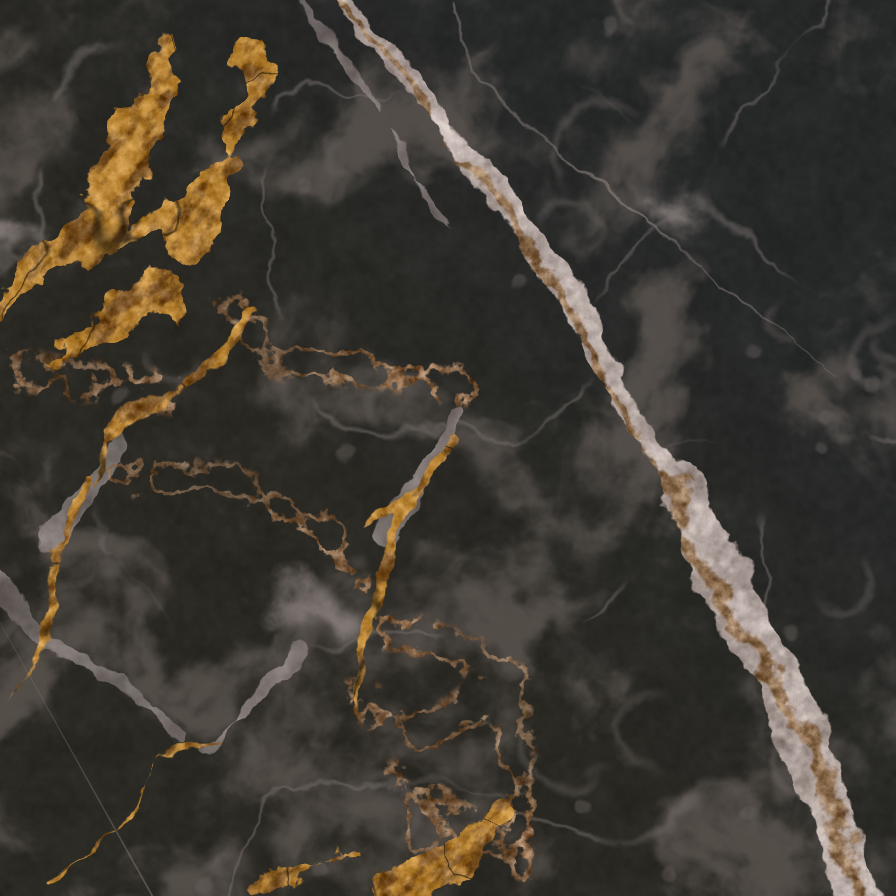
This texture is drawn by a WebGL 2 fragment shader. Its source:

```glsl
#version 300 es
precision highp float;
// Polished black marble: cloudy dark stone with hairline cracks and faint fossils,
// a pale diagonal vein, ragged gold leaves, gold threads and curly copper lace.
// Tapered strokes set the layout; fractal noise warps and frays every edge.
uniform vec2 u_resolution;
out vec4 fragColor;

float hash(vec2 p) {
  vec3 h = fract(p.xyx * .1031);
  h += dot(h, h.yzx + 33.33);
  return fract((h.x + h.y) * h.z);
}
float noise(vec2 p) {
  vec2 i = floor(p), f = fract(p), e = vec2(1, 0);
  f = f * f * (3. - 2. * f);
  return mix(mix(hash(i), hash(i + e), f.x), mix(hash(i + e.yx), hash(i + e.xx), f.x), f.y);
}
float fbm(vec2 p) {
  float sum = 0., amp = .516;
  for (int i = 0; i < 5; i++) {
    sum += amp * noise(p);
    p = mat2(1.6, 1.2, -1.2, 1.6) * p + 7.3;
    amp *= .5;
  }
  return sum;
}
vec2 warp(vec2 p) { return vec2(fbm(p + 3.1), fbm(p + 41.7)) - .5; }

// Distance to a segment (start, end) less a radius running from ra to rb
float stroke(vec2 p, vec4 s, float ra, float rb) {
  vec2 d = s.zw - s.xy, v = p - s.xy;
  float h = clamp(dot(v, d) / dot(d, d), 0., 1.);
  return length(v - d * h) - mix(ra, rb, h);
}
// Distance to a line through four points
float path(vec2 p, vec4 ab, vec4 cd, float r) {
  return min(stroke(p, ab, r, r), min(stroke(p, vec4(ab.zw, cd.xy), r, r), stroke(p, cd, r, r * .5)));
}
float fill(float d) {
  float edge = max(.0012, .8 / u_resolution.y);
  return smoothstep(edge, -edge, d);
}

void main() {
  vec2 p = gl_FragCoord.xy / u_resolution;
  vec2 q = p + .035 * warp(p * 9.) + .014 * warp(p * 40.);
  float rough = fbm(p * 30.) - .5, grain = fbm(p * 110.) - .5, patchy = noise(p * 13. + 5.);
  // Dark stone and grey clouds
  vec3 col = mix(vec3(.165, .158, .135), vec3(.152, .16, .16), smoothstep(.6, 1.7, p.x + p.y));
  col += .04 * (rough + grain);
  float cloud = fbm(p * 7. + 2. * warp(p * 5.)) + .25 * rough;
  col = mix(col, vec3(.38, .35, .33), .75 * smoothstep(.54, .78, cloud));
  // Fossil arcs and small flecks
  for (float k = 0.; k < 18.; k++) {
    vec2 r = q - vec2(hash(vec2(k, 2)), hash(vec2(k, 9)));
    float size = .012 + .04 * hash(vec2(k, 5)), turn = 6.28 * hash(vec2(k, 7));
    float open = smoothstep(-.3, .6, dot(normalize(r + 1e-5), vec2(cos(turn), sin(turn))));
    float arc = smoothstep(.009, 0., abs(length(r) - size)) * open;
    float fleck = smoothstep(.011, .005, length(r + size * 1.7));
    col = mix(col, vec3(.42, .39, .38), .35 * arc + .4 * fleck);
  }
  // Milky patches
  float milk = stroke(q, vec4(.33, .33, .38, .31), .018, .014);
  milk = min(milk, stroke(q, vec4(.72, .78, .77, .75), .005, .012));
  milk = min(milk, stroke(q, vec4(0, .745, .03, .74), .012, .004));
  col = mix(col, vec3(.56, .52, .51), .85 * smoothstep(.025, -.02, milk + .06 * rough));
  // Hairline cracks
  vec2 bend = p + .13 * warp(p * 6.) + .02 * warp(p * 30.);
  float crack = smoothstep(.018, 0., abs(noise(bend * 5. + 11.) - .5));
  col = mix(col, vec3(.46, .43, .42), .5 * crack * smoothstep(.35, .7, patchy));
  float hair = path(q, vec4(.51, 1, .53, .9), vec4(.68, .79, .93, .59), .0015);
  hair = min(hair, stroke(p, vec4(0, .305, .17, 0), 0., .0008));
  col = mix(col, vec3(.5, .47, .45), fill(hair) * (.4 + .5 * patchy));
  // Pale side veins
  float pale = path(q, vec4(.336, 1.01, .417, .87), vec4(.482, .766, .522, .71), .0035);
  pale = min(pale, path(q, vec4(0, .365, .055, .28), vec4(.13, .25, .21, .175), .009));
  pale = min(pale, stroke(q, vec4(.14, .51, .06, .4), .008, .016));
  pale = min(pale, stroke(q, vec4(.33, .28, .24, .16), .009, .004));
  pale = min(pale, stroke(q, vec4(.515, .54, .435, .4), .004, .016));
  col = mix(col, vec3(.55, .51, .5) + .5 * rough, fill(pale + .018 * rough) * (.55 + .4 * patchy));
  // Main diagonal vein with an ochre seam
  float t = 1. - q.y, neck = (t - .48) / .06;
  float off = .78 * (q.x - .378 - .83 * t + .245 * t * t);
  float halfWidth = .007 + .009 * smoothstep(0., .3, t) - .008 * exp(-neck * neck) + .007 * smoothstep(.5, .62, t);
  float seam = abs(off / halfWidth - mix(-.5, .3, smoothstep(.65, .9, t)) + 2.5 * rough);
  vec3 vein = vec3(.69, .635, .615) + .35 * rough + .3 * grain;
  vein = mix(vein, vec3(.53, .4, .27) + .7 * grain, .85 * smoothstep(.55, .2, seam));
  col = mix(col, vein, fill(abs(off) - halfWidth + .018 * rough));
  // Copper lace: noisy contours around guide lines
  float guide = path(p, vec4(.26, .66, .3, .6), vec4(.43, .59, .52, .57), 0.);
  guide = min(guide, path(p, vec4(.14, .47, .26, .46), vec4(.35, .42, .4, .35), 0.));
  guide = min(guide, path(p, vec4(.4, .22, .48, .18), vec4(.58, .25, .43, .3), 0.));
  guide = min(guide, path(p, vec4(.57, .23, .58, .03), vec4(.45, .13, .47, .07), 0.));
  guide = min(guide, stroke(p, vec4(0, .59, .2, .56), 0., 0.));
  float curl = abs(guide - .011 + .09 * (fbm(p * 32. + 8.) - .5));
  float lace = smoothstep(.007, .002, curl) * smoothstep(.03, .018, guide);
  col = mix(col, vec3(.59, .43, .29) + .8 * grain, lace * (.45 + .5 * patchy));
  // Gold threads
  float gold = path(q, vec4(.28, .66, .22, .58), vec4(.13, .52, .105, .46), .005);
  gold = min(gold, path(q, vec4(.1, .47, .065, .38), vec4(.06, .29, 0, .22), .0045));
  gold = min(gold, path(q, vec4(.51, .51, .45, .42), vec4(.41, .31, .395, .2), .005));
  gold = min(gold, path(q, vec4(.06, .02, .16, .1), vec4(.18, .16, .25, .17), .0035));
  gold = min(gold, stroke(q, vec4(.46, .44, .395, .41), .006, .001));
  // Gold leaves
  float leaf = stroke(q, vec4(.19, .94, .11, .76), .014, .028);
  leaf = min(leaf, stroke(q, vec4(.11, .76, 0, .645), .028, .01));
  leaf = min(leaf, path(q, vec4(.285, .93, .26, .86), vec4(.25, .8, .13, .73), .014));
  leaf = min(leaf, stroke(q, vec4(.255, .81, .21, .735), .02, .026));
  leaf = min(leaf, stroke(q, vec4(.18, .68, .06, .59), .026, .008));
  leaf = min(leaf, stroke(q, vec4(.45, .01, .56, .09), .028, .012));
  leaf = min(leaf, stroke(q, vec4(.28, .01, .4, .04), .012, .01));
  gold = min(gold + .014 * rough, leaf + .045 * rough);
  float streak = fbm(mat2(.8, .6, -.6, .8) * p * vec2(75, 40));
  vec3 metal = mix(vec3(.48, .32, .14), vec3(.76, .55, .23), smoothstep(.3, .62, streak)) + .45 * grain;
  metal *= 1. - .5 * smoothstep(.025, 0., abs(noise(q * 17.) - .5));
  fragColor = vec4(clamp(mix(col, metal, .95 * fill(gold)), 0., 1.), 1);
}
```
